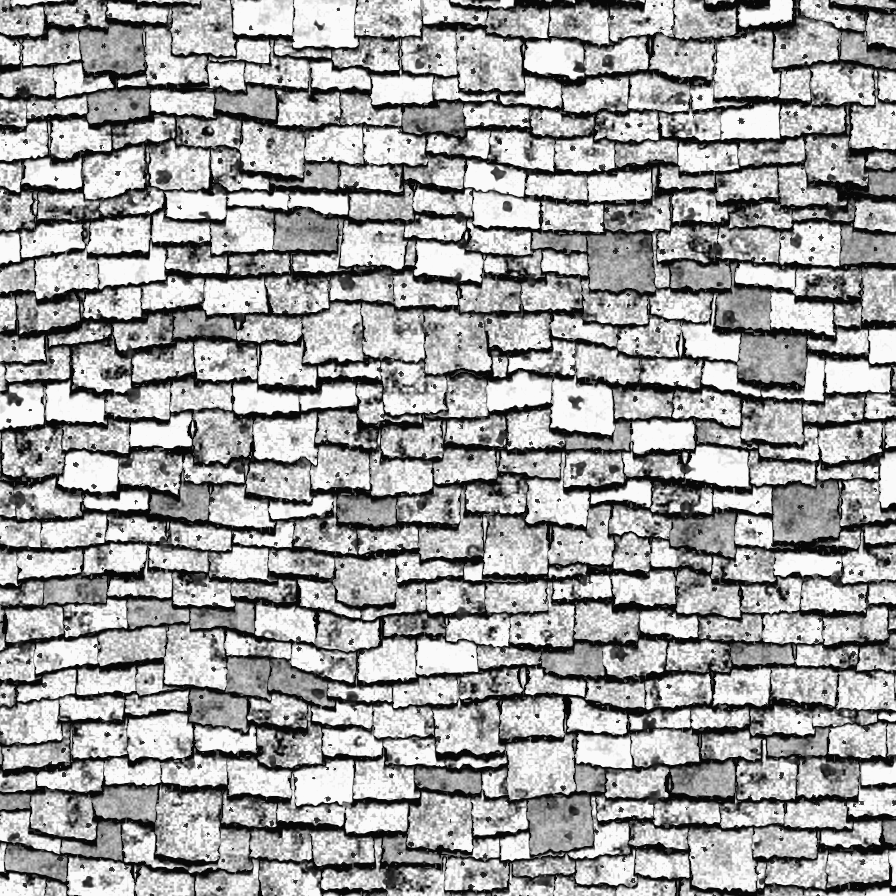
A Shadertoy shader for this texture:

```glsl
#define COLUMNS 14.2
#define ROW_PITCH 0.5
#define TILE_LENGTH 1.35
#define EDGE 0.03
#define SHADOW_BLUR 0.085
#define TILT 0.2
#define SLIPPED_SHARE 0.09
#define CLEAN_SHARE 0.08
#define GREY_SHARE 0.11
#define GRAIN 0.9
#define MOTTLE 0.5

float hash(vec2 p) {
    vec3 a = fract(p.xyx * 0.1031);
    a += dot(a, a.yzx + 33.33);
    return fract((a.x + a.y) * a.z);
}

float noise(vec2 p) {
    vec2 i = floor(p), f = fract(p);
    f = f * f * (3.0 - 2.0 * f);
    float low = mix(hash(i), hash(i + vec2(1, 0)), f.x);
    float high = mix(hash(i + vec2(0, 1)), hash(i + vec2(1, 1)), f.x);
    return mix(low, high, f.y);
}

float boxDistance(vec2 p, vec2 halfSize) {
    vec2 d = abs(p) - halfSize;
    return length(max(d, 0.0)) + min(max(d.x, d.y), 0.0);
}

// Scattered ragged spots, at most one per unit cell
float spots(vec2 p, float share, float radius) {
    vec2 cell = floor(p);
    vec2 centre = 0.3 + 0.4 * vec2(hash(cell + 3.1), hash(cell + 17.7));
    float size = radius * (0.5 + hash(cell + 41.3));
    float d = length(fract(p) - centre) - size + 0.22 * (noise(p * 8.0) - 0.5);
    return step(hash(cell + 71.9), share) * (1.0 - smoothstep(-0.05, 0.05, d));
}

// Stone surface: per-tile tone, mottling, grain and pits
float stone(vec2 p, vec2 id, float height) {
    float kind = hash(id + 5.3);
    float tone = mix(0.78, 0.99, hash(id + 9.1));
    float rough = mix(0.75, 1.15, hash(id + 13.7));
    if (kind < CLEAN_SHARE) {
        tone = 1.03;
        rough = 0.3;
    } else if (kind > 1.0 - GREY_SHARE) {
        tone = 0.65;
        rough = 0.5;
    }
    vec2 q = p + 19.0 * vec2(hash(id + 1.7), hash(id + 2.9));
    float grain = 0.6 * noise(q * 29.0) + 0.4 * noise(q * 14.0) - 0.5;
    float mottle = 0.6 * noise(q * 2.5) + 0.4 * noise(q * 6.0) - 0.5;
    float value = tone + rough * (GRAIN * grain + MOTTLE * mottle);
    value += 0.12 * (0.3 - height);
    float crust = smoothstep(0.66, 0.85, noise(q * 4.0 + 8.0)) * noise(q * 18.0);
    value -= 0.8 * rough * crust;
    float pits = spots(q * 6.0, 0.13 * rough, 0.18);
    return clamp(value * (1.0 - 0.8 * pits), 0.0, 1.0);
}

void mainImage(out vec4 fragColor, in vec2 fragCoord) {
    vec2 p = fragCoord / iResolution.y * COLUMNS;

    // Sagging courses and chipped outlines
    vec2 q = p;
    q.y += 0.5 * noise(p * 0.32) + 0.15 * noise(p * 0.9 + 7.0);
    float chip = 0.05 * (noise(p * 7.0) - 0.5) + 0.05 * (noise(p * 18.0) - 0.5);
    chip += 0.3 * max(noise(p * 2.3 + 5.0) - 0.7, 0.0);
    float overhang = 0.05 * (noise(p * vec2(2.0, 1.0) + 13.0) - 0.5);

    float light = 0.0, height = 0.0;
    vec2 topTile = vec2(0);
    float baseRow = floor(q.y / ROW_PITCH);

    // Lay the courses upwards, each covering the one below
    for (int i = -2; i <= 2; i++) {
        float row = baseRow + float(i);
        float x = q.x + 0.5 * row + 0.5 * hash(vec2(row, 4.7));
        for (int j = -1; j <= 1; j++) {
            vec2 id = vec2(floor(x) + float(j), row);
            float drop = 0.24 * (hash(id + 23.1) - 0.5);
            if (hash(id + 29.9) < SLIPPED_SHARE)
                drop -= mix(0.15, 0.5, hash(id + 31.3));

            vec2 local = vec2(x - id.x - 0.5, q.y - row * ROW_PITCH - drop);
            local.x += 0.1 * (hash(id + 37.7) - 0.5);
            float tilt = TILT * (hash(id + 43.9) - 0.4);
            local += tilt * vec2(-local.y, local.x);

            vec2 halfSize = vec2(mix(0.48, 0.54, hash(id + 47.1)), 0.5 * TILE_LENGTH);
            vec2 centred = local - vec2(0, halfSize.y);
            float d = boxDistance(centred, halfSize - 0.02) - 0.02 + chip;
            if (d < 0.0) {
                topTile = id;
                height = local.y;
                float sideLight = 0.6 * smoothstep(0.02, 0.06, local.y);
                light = mix(sideLight, 1.0, smoothstep(0.0, EDGE, -d));
            } else {
                // Deep shadow below the tile, thin joint beside it
                float thickness = mix(0.0, 0.075, hash(id + 53.3)) + overhang;
                vec2 shifted = centred + vec2(0, thickness);
                vec2 narrow = vec2(2.6, 1.0);
                float s = boxDistance(shifted * narrow, halfSize * narrow) + chip;
                light *= smoothstep(0.0, SHADOW_BLUR, s);
            }
        }
    }

    // Stone, moss lumps and pale flecks caught in the shadows
    float value = stone(p, topTile, height) * light;
    float moss = spots(p * 1.7 + 5.0, 0.13, 0.14);
    value = mix(value, 0.3 * noise(p * 18.0), 0.9 * moss);
    float fleck = smoothstep(0.75, 0.9, noise(p * 22.0 + 3.0)) * noise(p * 2.0 + 11.0);
    value += 0.5 * fleck * (1.0 - light);
    fragColor = vec4(vec3(clamp(value, 0.03, 0.98)), 1.0);
}
```
